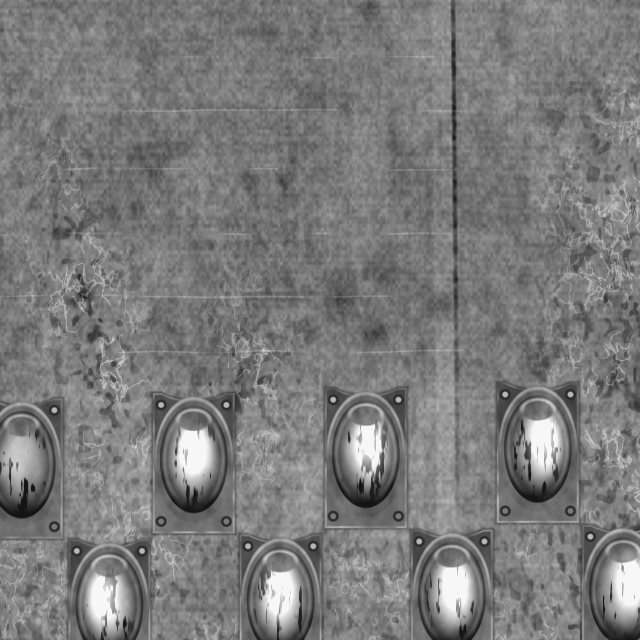
Give the GLSL for this texture, as a Shadertoy shader.

```glsl
// Weathered grey metal wall with two staggered rows of polished oval bosses.
// Layered value noise makes grain, veins and scratches; ellipse distances
// shape each boss, its plate, its lip and its highlight.

float hash(vec2 p) {
    return fract(sin(dot(p, vec2(127.1, 311.7))) * 43758.5453);
}

float noise(vec2 p) {
    vec2 i = floor(p), f = fract(p);
    f = f * f * (3.0 - 2.0 * f);
    return mix(mix(hash(i), hash(i + vec2(1, 0)), f.x),
               mix(hash(i + vec2(0, 1)), hash(i + vec2(1, 1)), f.x), f.y);
}

float fbm(vec2 p) {
    float sum = 0.0, amp = 0.5;
    for (int i = 0; i < 4; i++) {
        sum += amp * noise(p);
        p = p * 2.03 + 17.3;
        amp *= 0.5;
    }
    return sum / 0.9375;
}

float blob(vec2 p, vec2 centre, vec2 size) {
    vec2 d = (p - centre) / size;
    return exp(-dot(d, d));
}

// Dark stains: x, y, radius
const vec3 STAINS[14] = vec3[14](
    vec3(.492, .944, .012), vec3(.580, .985, .020), vec3(.389, .718, .015),
    vec3(.444, .712, .014), vec3(.690, .798, .015), vec3(.694, .520, .015),
    vec3(.137, .535, .026), vec3(.535, .535, .025), vec3(.241, .505, .014),
    vec3(.590, .478, .020), vec3(.781, .482, .014), vec3(.665, .455, .014),
    vec3(.846, .450, .024), vec3(.211, .672, .011));

float wall(vec2 p) {
    float g = 0.485 + 0.16 * (fbm(p * vec2(9.0, 7.0)) - 0.5);
    g += 0.16 * (fbm(p * vec2(85.0, 60.0)) - 0.5);
    g += 0.12 * (noise(p * vec2(250.0, 170.0)) - 0.5);
    g += 0.05 * (noise(p * vec2(7.0, 190.0)) - 0.5);

    // Worn areas with pale branching veins and dark pits
    float wear = 0.9 * blob(p, vec2(0.24 - 0.2 * p.y, 0.46), vec2(0.075, 0.29));
    wear += 0.7 * smoothstep(0.77, 0.97, p.x) * smoothstep(1.0, 0.7, p.y);
    wear += 0.75 * blob(p, vec2(0.40, 0.40), vec2(0.085, 0.15));
    wear += 0.45 * smoothstep(0.19, 0.13, p.y);
    wear = min(wear + 0.10, 1.0);
    vec2 q = p + 0.014 * vec2(noise(p * 45.0), noise(p * 45.0 + 31.0));
    float vein = 1.0 - abs(2.0 * fbm(q * vec2(74.0, 46.0)) - 1.0);
    float patches = smoothstep(0.3, 0.65, noise(p * vec2(28.0, 20.0) + 5.0));
    g += 0.24 * wear * smoothstep(0.83, 0.99, vein) * patches;
    g -= 0.20 * wear * smoothstep(0.58, 0.82, noise(q * vec2(110.0, 75.0) + 9.0));

    // Stains with ragged edges, then one long drip
    vec2 ragged = p + 0.013 * (vec2(fbm(p * 55.0), fbm(p * 55.0 + 8.0)) - 0.5);
    for (int i = 0; i < 14; i++) {
        vec3 s = STAINS[i];
        g -= 0.13 * blob(ragged, s.xy, s.z * vec2(0.8, 1.2));
    }
    g -= 0.13 * blob(ragged, vec2(0.613, 0.78), vec2(0.009, 0.06));
    g -= 0.06 * smoothstep(0.72, 0.9, noise(p * vec2(33.0, 21.0)));

    // Broken horizontal scratches
    for (int i = 0; i < 6; i++) {
        float k = float(i);
        float y = 0.905 - 0.092 * k + 0.018 * hash(vec2(k, 4.0));
        y += 0.004 * (noise(vec2(p.x * 12.0, k)) - 0.5);
        float broken = smoothstep(0.35, 0.75, noise(vec2(p.x * 24.0, k * 7.0)));
        g += 0.11 * broken * smoothstep(0.0025, 0.0, abs(p.y - y))
             * smoothstep(0.76, 0.68, p.x);
    }

    // Vertical panel seam with a pale strip at its left
    float seam = p.x - mix(0.717, 0.708, p.y);
    float depth = mix(0.10, 0.30, smoothstep(0.3, 0.9, p.y)) * smoothstep(0.18, 0.28, p.y);
    g -= depth * smoothstep(0.0055, 0.001, abs(seam)) * (0.5 + noise(p * vec2(60.0, 130.0)));
    g += 0.055 * smoothstep(-0.036, -0.03, seam) * smoothstep(0.0, -0.006, seam);
    return g + 0.05 * smoothstep(0.43, 0.36, p.y);
}

float addBoss(float g, vec2 p, float col, float row) {
    vec2 centre = row < 0.5 ? vec2(0.034 + 0.2688 * col, 0.268 + 0.0082 * col)
                            : vec2(0.171 + 0.2675 * col, 0.048 + 0.0075 * col);
    vec2 d = p - centre;
    float seed = col * 3.7 + row * 17.0;
    float grime = fbm(p * vec2(65.0, 45.0) + seed) - 0.5;

    // Plate with a sagging top edge
    float sag = 0.012 * max(0.0, 1.0 - pow(d.x / 0.05, 2.0));
    float edge = max(abs(d.x) - 0.0645, max(d.y - 0.110 + sag, -d.y - 0.110));
    float plate = mix(0.44, 0.29, smoothstep(-0.07, 0.06, d.y)) + 0.18 * grime;
    plate += 0.28 * smoothstep(0.003, 0.0, abs(edge + 0.002)) * noise(p * 55.0 + seed);
    g = mix(g, g * 0.72, smoothstep(0.005, 0.0, edge));
    g = mix(g, plate, smoothstep(0.0015, -0.0015, edge));

    // Rivets in the corners
    float rivet = length(vec2(abs(d.x) - 0.051, abs(d.y) - 0.091));
    g = mix(g, 0.17, smoothstep(0.010, 0.007, rivet));
    g = mix(g, d.y > 0.0 ? 0.72 : 0.48, smoothstep(0.006, 0.003, rivet));

    // Lip and polished dome
    vec2 e = (d - vec2(0.0, 0.006)) / vec2(0.053, 0.084);
    float r = length(e);
    float lip = 0.40 + 0.25 * smoothstep(0.07, 0.0, abs(r - 1.13)) * smoothstep(-0.4, 0.8, e.y);
    g = mix(g, lip + 0.25 * grime, smoothstep(1.20, 1.15, r));
    float dome = mix(0.53, 0.21, smoothstep(0.45, 0.98, r)) - 0.13 * smoothstep(0.0, -0.9, e.y);
    dome += 0.20 * smoothstep(0.10, 0.0, abs(r - 0.87)) * smoothstep(0.2, 0.8, abs(e.x));
    float shine = row + col < 0.5 ? 0.28 : 0.85;
    dome += shine * blob(e, vec2(mix(-0.14, 0.2, col / 3.0), 0.18), vec2(0.46, 0.58));
    float streak = noise(e * vec2(9.0, 2.4) + seed) * 0.7 + 0.3 * noise(e * vec2(21.0, 9.0) + seed);
    dome -= 0.48 * smoothstep(0.60, 0.78, streak) * smoothstep(0.95, 0.5, r);
    dome += 0.16 * grime;

    // Curved reflection at the crown
    float crown = length((e - vec2(0.0, 0.72)) / vec2(0.48, 0.2));
    dome = mix(dome, 0.40 + 0.4 * grime, 0.75 * smoothstep(1.1, 0.85, crown));
    dome += 0.32 * smoothstep(0.25, 0.0, abs(crown - 1.0)) * smoothstep(0.62, 0.8, e.y);
    return mix(g, clamp(dome, 0.08, 0.97), smoothstep(1.02, 0.98, r));
}

void mainImage(out vec4 fragColor, in vec2 fragCoord) {
    vec2 p = fragCoord / iResolution.xy;
    float g = wall(p);
    for (int i = 0; i < 8; i++) {
        g = addBoss(g, p, float(i % 4), float(i / 4));
    }
    fragColor = vec4(vec3(clamp(g, 0.0, 1.0)), 1.0);
}
```
